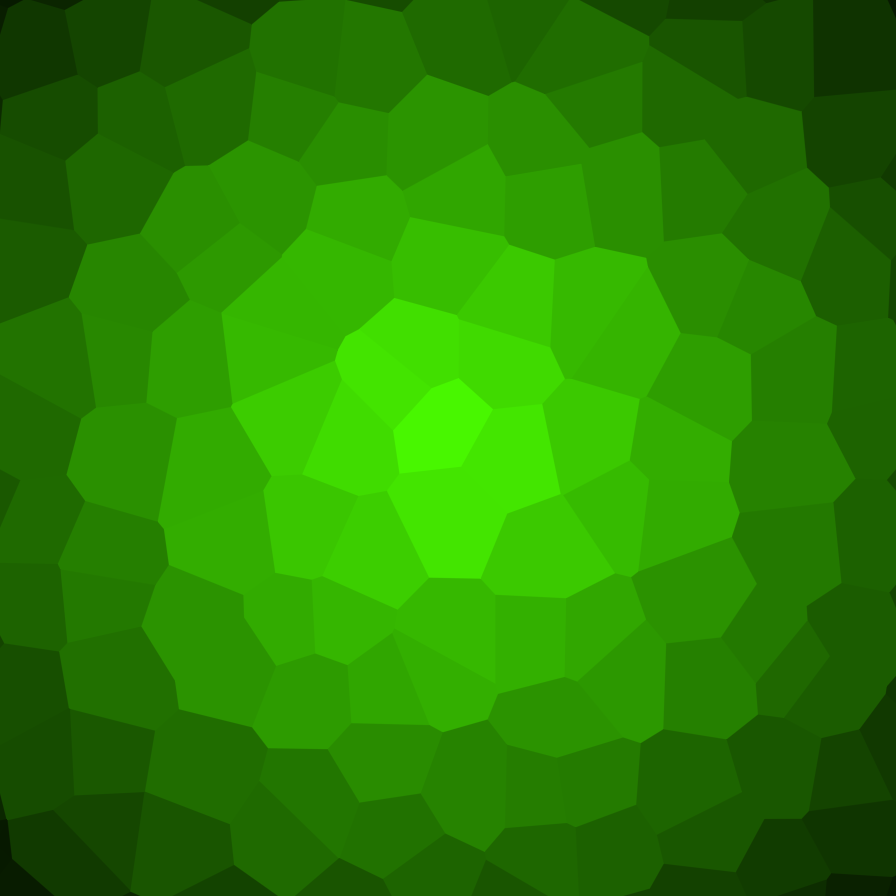
Write a WebGL 1 fragment shader that draws this background.

```glsl
precision highp float;

// A mosaic of irregular flat polygons, glowing green at the centre and dark at the corners.
// Cellular noise on a jittered grid finds the two nearest sites; each cell takes one
// shade from its site's distance to the centre, and the shared edge is smoothed.

uniform vec2 u_resolution;

const float CELLS_ACROSS = 11.0;                // grid cells along the shorter side
const float JITTER = 0.78;                      // site scatter within a grid cell
const vec2  GLOW_CENTER = vec2(-0.008, 0.006);  // relative to the canvas middle
const float GLOW_PEAK = 1.0;                    // brightness at the glow centre
const float GLOW_FALLOFF = 1.25;                // brightness lost per canvas unit
const float GLOW_FLOOR = 0.10;                  // darkest cell
const vec3  GREEN = vec3(0.292, 1.0, 0.0);

// Two pseudo-random values in 0..1 for a grid cell
vec2 hash2(vec2 cell) {
  vec3 h = fract(cell.xyx * vec3(0.1031, 0.1030, 0.0973));
  h += dot(h, h.yzx + 33.33);
  return fract((h.xx + h.yz) * h.zy);
}

// Jittered site of a grid cell, in grid units
vec2 siteOf(vec2 cell) {
  return cell + 0.5 + JITTER * (hash2(cell + 40.0) - 0.5);
}

// Flat colour of the polygon around a site
vec3 cellColor(vec2 site) {
  float radius = length(site / CELLS_ACROSS - 0.5 - GLOW_CENTER);
  return GREEN * max(GLOW_PEAK - GLOW_FALLOFF * radius, GLOW_FLOOR);
}

void main() {
  float side = min(u_resolution.x, u_resolution.y);
  vec2 canvas = (gl_FragCoord.xy - 0.5 * u_resolution) / side + 0.5;
  vec2 point = canvas * CELLS_ACROSS;
  vec2 home = floor(point);

  // Search the surrounding grid for the nearest and second nearest site
  vec2 nearest = vec2(0.0);
  vec2 second = vec2(0.0);
  float nearestDist = 1e3;
  float secondDist = 1e3;
  for (int y = -2; y <= 2; y++) {
    for (int x = -2; x <= 2; x++) {
      vec2 site = siteOf(home + vec2(float(x), float(y)));
      vec2 offset = site - point;
      float dist = dot(offset, offset);
      if (dist < nearestDist) {
        second = nearest;
        secondDist = nearestDist;
        nearest = site;
        nearestDist = dist;
      } else if (dist < secondDist) {
        second = site;
        secondDist = dist;
      }
    }
  }

  // Distance to the shared edge, used to blend across about one pixel
  float edgeDist = dot(0.5 * (nearest + second) - point, normalize(second - nearest));
  float softness = 0.75 * CELLS_ACROSS / side;
  float coverage = smoothstep(-softness, softness, edgeDist);

  gl_FragColor = vec4(mix(cellColor(second), cellColor(nearest), coverage), 1.0);
}
```
